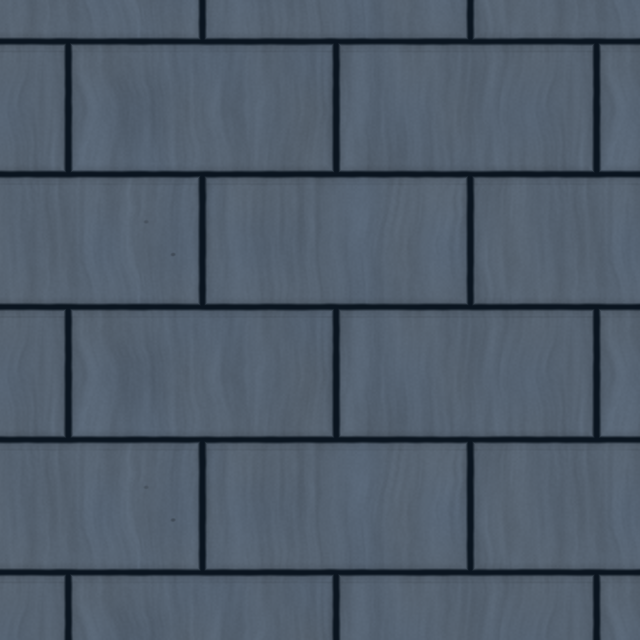
Write a WebGL 1 fragment shader that draws this texture.

```glsl
precision highp float;
// Blue-grey slate blocks in running bond with dark joints and fine vertical grain.

uniform vec2 u_resolution;

float hash(vec2 p) {
  return fract(sin(dot(p, vec2(127.1, 311.7))) * 43758.5453);
}

float noise(vec2 p) {
  vec2 i = floor(p);
  vec2 f = fract(p);
  f = f * f * (3.0 - 2.0 * f);
  return mix(mix(hash(i), hash(i + vec2(1.0, 0.0)), f.x),
             mix(hash(i + vec2(0.0, 1.0)), hash(i + vec2(1.0, 1.0)), f.x), f.y);
}

// Wavy vertical streaks, centred on zero
float grain(vec2 p, float seed) {
  p += seed * vec2(3.7, 5.3);
  p.x += 0.022 * noise(p * vec2(9.0, 13.0)) + 0.005 * noise(p * vec2(30.0, 45.0));
  float streaks = 0.4 * noise(p * vec2(55.0, 5.0))
                + 0.4 * noise(p * vec2(130.0, 9.0) + 17.0)
                + 0.2 * noise(p * vec2(250.0, 28.0) + 41.0);
  return streaks - 0.5;
}

// Small dark pit, softly edged
float pit(vec2 p, vec2 centre) {
  return 1.0 - smoothstep(0.001, 0.005, length((p - centre) * vec2(0.9, 1.2)));
}

void main() {
  vec2 uv = gl_FragCoord.xy / u_resolution;

  // Courses alternate; each holds a wide and a slightly narrower block
  float courseHeight = 0.2074;
  float y = uv.y - 0.1055;
  float course = mod(floor(y / courseHeight), 2.0);
  float x = mod(uv.x - mix(0.3164, 0.1068, course), 0.8255);
  float narrow = step(0.4186, x);
  vec2 size = vec2(mix(0.4186, 0.4069, narrow), courseHeight);
  vec2 local = vec2(x - narrow * 0.4186, mod(y, courseHeight));
  float seed = 1.0 + course * 2.0 + narrow;

  // Distance to the joints, with slightly uneven edges
  vec2 edge = min(local, size - local);
  edge += 0.0008 * (vec2(noise(local.yx * 70.0 + seed), noise(local * 60.0 + seed)) - 0.5);
  float joint = min(edge.x - 0.0005, edge.y);
  float fromTop = size.y - local.y;

  // Stone face: streaks, broad mottling and fine speckle
  vec3 stone = vec3(0.338, 0.389, 0.447);
  float shade = 1.0 + 0.19 * grain(local, seed);
  shade += 0.05 * (noise(local * vec2(12.0, 9.0) + seed * 7.0) - 0.5);
  shade += 0.035 * (noise(local * 300.0 + seed * 23.0) - 0.5);
  stone *= shade;
  float warmth = noise(local * vec2(16.0, 11.0) + seed * 31.0) - 0.5;
  stone += vec3(0.008, 0.001, -0.010) * warmth;

  // Worn border and the faint groove below each top edge
  stone *= 1.0 - 0.07 * (1.0 - smoothstep(0.006, 0.018, joint));
  float groove = 1.0 - smoothstep(0.0, 0.003, abs(fromTop - 0.0155));
  stone *= 1.0 - 0.07 * groove * (0.4 + 0.6 * noise(local * vec2(35.0, 5.0) + seed));

  // Two pits on one block of the repeat
  float pitted = (1.0 - course) * narrow;
  float pits = pit(local, vec2(0.361, 0.082)) + 0.7 * pit(local, vec2(0.319, 0.133));
  stone *= 1.0 - 0.22 * pitted * pits;

  // Dark joints with soft shoulders
  vec3 jointColor = vec3(0.04, 0.08, 0.12);
  float face = smoothstep(0.0018, 0.0078, joint);
  gl_FragColor = vec4(mix(jointColor, stone, face), 1.0);
}
```
